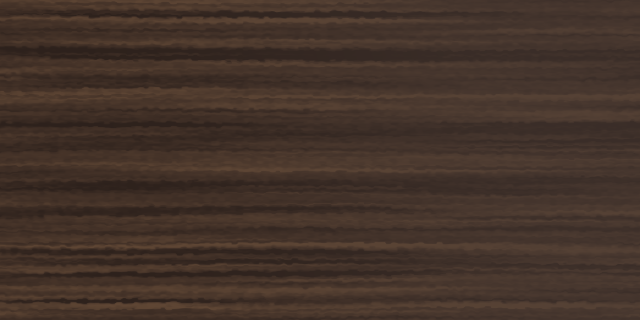
Reproduce this texture procedurally as a WebGL 2 fragment shader.

```glsl
#version 300 es
precision highp float;
// Dark brown wood veneer with long, narrow horizontal grain bands.
// Smooth cellular noise, stretched along x, is layered at several widths;
// a fine ragged warp frays the bands and a grey sheen softens the right side.

#define BROAD_CELLS vec2(0.40, 27.0)
#define MEDIUM_CELLS vec2(0.60, 58.0)
#define THIN_CELLS vec2(1.5, 108.0)
#define FLECK_CELLS vec2(50.0, 125.0)
#define FRAY_CELLS vec2(58.0, 85.0)
#define FRAY_AMOUNT 0.0080
#define GRAIN_CONTRAST 0.92
#define SHEEN_AMOUNT 0.47
#define DARK_BROWN vec3(0.178, 0.131, 0.110)
#define MID_BROWN vec3(0.260, 0.191, 0.152)
#define LIGHT_BROWN vec3(0.375, 0.277, 0.205)
#define SHEEN_GREY vec3(0.284, 0.229, 0.207)

uniform vec2 u_resolution;
out vec4 fragColor;

vec3 hash3(vec2 p) {
    vec3 q = fract(p.xyx * vec3(0.1031, 0.1030, 0.0973));
    q += dot(q, q.yxz + 33.33);
    return fract((q.xxy + q.yzz) * q.zyx);
}

// Random cell shades blended by distance to the jittered cell centres.
float cellNoise(vec2 p, float seed) {
    vec2 cell = floor(p);
    vec2 local = p - cell;
    float shade = 0.0;
    float total = 0.0;
    for (int j = -1; j <= 1; j++) {
        for (int i = -1; i <= 1; i++) {
            vec2 offset = vec2(i, j);
            vec3 h = hash3(cell + offset + seed);
            vec2 d = offset + mix(vec2(0.2), vec2(0.8), h.xy) - local;
            float weight = exp(-5.5 * dot(d, d));
            shade += weight * h.z;
            total += weight;
        }
    }
    return shade / total;
}

// Slow, slight bending of the grain lines.
float drift(vec2 p) {
    return 0.0018 * sin(p.x * 3.1 + p.y * 5.0)
         + 0.0010 * sin(p.x * 7.3 - p.y * 11.0 + 1.7)
         + 0.0005 * sin(p.x * 19.0 + p.y * 23.0);
}

// Grain brightness, centred near 0.5.
float grainTone(vec2 p) {
    float fray = cellNoise(p * FRAY_CELLS, 131.0) - 0.5;
    vec2 q = p + vec2(0.0, drift(p) + FRAY_AMOUNT * fray);

    float broad = cellNoise(q * BROAD_CELLS, 17.0) - 0.5;
    float medium = cellNoise(q * MEDIUM_CELLS, 53.0) - 0.5;
    float thin = cellNoise(q * THIN_CELLS, 211.0) - 0.5;
    float fleck = cellNoise(p * FLECK_CELLS, 307.0) - 0.5;

    // Narrow dark veins and warm pale threads in the medium bands.
    float vein = smoothstep(0.16, 0.30, -medium);
    float thread = smoothstep(0.20, 0.36, medium);

    float tone = 0.38 * broad + 0.52 * medium + 0.55 * thin + 0.20 * fleck;
    return 0.49 + GRAIN_CONTRAST * (tone - 0.16 * vein + 0.09 * thread);
}

vec3 woodColor(float tone) {
    vec3 lower = mix(DARK_BROWN, MID_BROWN, smoothstep(0.0, 0.55, tone));
    return mix(lower, LIGHT_BROWN, smoothstep(0.42, 1.08, tone));
}

void main() {
    vec2 p = gl_FragCoord.xy / u_resolution.y;
    vec2 uv = gl_FragCoord.xy / u_resolution;

    vec3 color = woodColor(grainTone(p));

    // Soft grey reflection, strongest toward the upper right.
    float sheen = smoothstep(0.15, 0.90, uv.x + 0.12 * (uv.y - 0.5));
    color = mix(color, SHEEN_GREY, SHEEN_AMOUNT * sheen);

    fragColor = vec4(color, 1.0);
}
```
